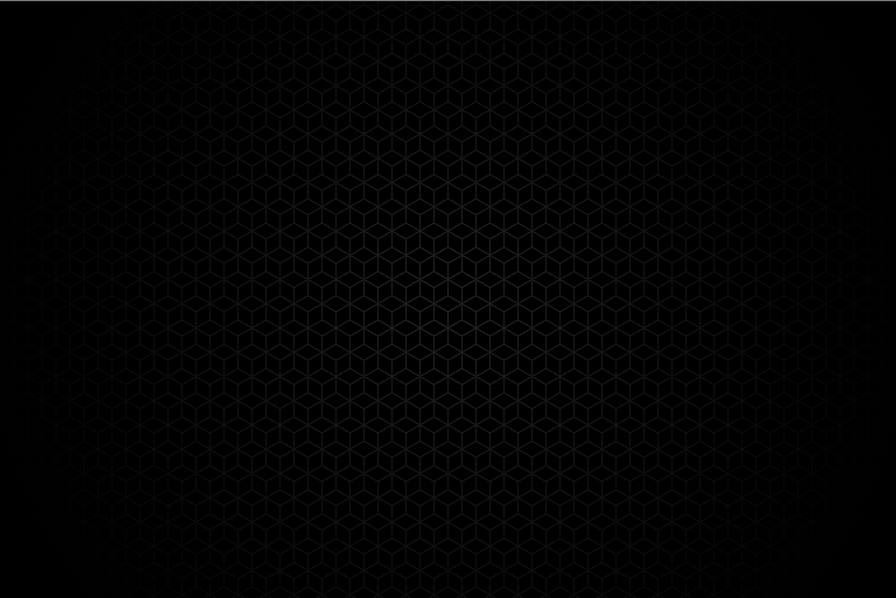
A WebGL 2 fragment shader for this background:

```glsl
#version 300 es
precision highp float;

#define COLUMNS 32.0
#define LINE_WIDTH 0.046
#define LATTICE_SHIFT vec2(0.0, 0.696)
#define LINE_COLOR vec3(0.145)
#define GROUND_COLOR vec3(0.001)
#define FADE_RADIUS 1.04
#define RIM_HEIGHT 0.0019
#define RIM_COLOR vec3(0.5)

uniform vec2 u_resolution;
out vec4 outColor;

// Offset from the nearest point of a triangular lattice of spacing 1
vec2 nearestStar(vec2 p) {
    vec2 period = vec2(1.0, sqrt(3.0));
    vec2 evenRow = mod(p + 0.5 * period, period) - 0.5 * period;
    vec2 oddRow = mod(p, period) - 0.5 * period;
    return dot(evenRow, evenRow) < dot(oddRow, oddRow) ? evenRow : oddRow;
}

// Distance to the six spokes that join into stacked cube outlines
float cubeLineDistance(vec2 p) {
    vec2 q = abs(nearestStar(p));
    float slanted = abs(dot(q, vec2(-0.5, 0.5 * sqrt(3.0))));
    return min(q.x, slanted);
}

// Area coverage of a line, also when thinner than one pixel
float lineCoverage(float distanceToLine, float width, float pixel) {
    float edge = 0.5 + (0.5 * width - distanceToLine) / pixel;
    return clamp(edge, 0.0, min(1.0, width / pixel));
}

void main() {
    vec2 centered = (gl_FragCoord.xy - 0.5 * u_resolution) / u_resolution.x;
    float pixel = COLUMNS / u_resolution.x;

    // Cube lattice, dimming away from the centre
    float dist = cubeLineDistance(centered * COLUMNS - LATTICE_SHIFT);
    float line = lineCoverage(dist, LINE_WIDTH, pixel);
    float fade = clamp(1.0 - 2.0 * length(centered) / FADE_RADIUS, 0.0, 1.0);
    vec3 color = mix(GROUND_COLOR, LINE_COLOR, line * fade);

    // Pale rim along the top edge
    float belowTop = u_resolution.y - gl_FragCoord.y;
    float rim = clamp(RIM_HEIGHT * u_resolution.y - belowTop + 0.5, 0.0, 1.0);
    outColor = vec4(mix(color, RIM_COLOR, rim), 1.0);
}
```
